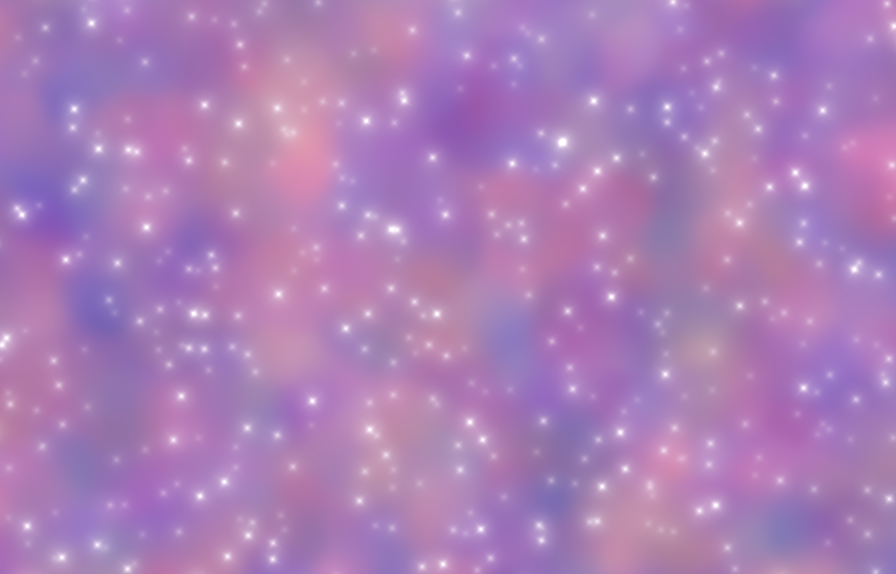
Give the GLSL for this background, as a WebGL 1 fragment shader.

```glsl
precision highp float;

uniform vec2 u_resolution;

// Colour clouds: base tone and the three directions in which cells vary
const vec3 BASE_COLOR = vec3(0.650, 0.466, 0.700);
const vec3 WARM_AXIS = vec3(0.30, 0.06, -0.13);
const vec3 LIGHT_AXIS = vec3(0.15, 0.17, 0.12);
const vec3 MAGENTA_AXIS = vec3(0.07, -0.12, 0.05);
const float COARSE_CELLS = 8.5;  // cells per canvas height
const float FINE_CELLS = 14.5;
const float COARSE_GAIN = 0.85;
const float FINE_GAIN = 0.55;
const float CLOUD_SHARPNESS = 2.6;

// Stars, sizes in canvas heights
const vec3 STAR_TINT = vec3(1.0, 0.93, 1.0);
const float STAR_CELLS = 13.0;
const float STAR_CHANCE = 0.44;
const float CLUSTERING = 0.36;
const float FAINTEST = 0.12;
const float BRIGHTEST = 0.72;
const float CORE_SIZE = 0.0048;
const float CORE_STRENGTH = 0.85;
const float HALO_SIZE = 0.0150;
const float HALO_STRENGTH = 0.38;
const float SPIKE_LENGTH = 0.009;
const float SPIKE_WIDTH = 0.0018;
const float SPIKE_STRENGTH = 0.25;

vec3 hash3(vec2 cell) {
  vec3 q = vec3(dot(cell, vec2(127.1, 311.7)),
                dot(cell, vec2(269.5, 183.3)),
                dot(cell, vec2(419.2, 371.9)));
  return fract(sin(q) * 43758.547);
}

float gaussian(float d, float size) {
  float t = d / size;
  return exp(-0.5 * t * t);
}

// Cellular noise whose cell values melt into each other
vec3 softCells(vec2 q) {
  vec2 home = floor(q);
  vec3 sum = vec3(0.0);
  float total = 0.0;
  for (int j = -2; j <= 2; j++) {
    for (int i = -2; i <= 2; i++) {
      vec2 cell = home + vec2(float(i), float(j));
      vec2 offset = q - cell - hash3(cell).xy;
      float weight = exp(-CLOUD_SHARPNESS * dot(offset, offset));
      sum += weight * (hash3(cell + 57.3) - 0.5);
      total += weight;
    }
  }
  return sum / total;
}

vec3 clouds(vec2 p) {
  vec3 mood = COARSE_GAIN * softCells(p * COARSE_CELLS)
            + FINE_GAIN * softCells(p * FINE_CELLS + 23.7);
  return BASE_COLOR + mood.x * WARM_AXIS + mood.y * LIGHT_AXIS
       + mood.z * MAGENTA_AXIS;
}

// Layered sines, about -1 to 1, that gather the stars in groups
float clusterField(vec2 p) {
  return 0.4 * (sin(p.x * 17.0 + p.y * 6.0)
              + sin(p.y * 22.0 - p.x * 9.0 + 1.3)
              + sin(p.x * 33.0 + p.y * 25.0 + 2.1));
}

// Soft core, wide halo and four thin turned spikes
float star(vec2 offset, float angle) {
  float d = length(offset);
  float c = cos(angle);
  float s = sin(angle);
  vec2 r = abs(mat2(c, -s, s, c) * offset);
  float spikes = exp(-r.x / SPIKE_LENGTH) * gaussian(r.y, SPIKE_WIDTH)
               + exp(-r.y / SPIKE_LENGTH) * gaussian(r.x, SPIKE_WIDTH);
  return CORE_STRENGTH * gaussian(d, CORE_SIZE)
       + HALO_STRENGTH * gaussian(d, HALO_SIZE)
       + SPIKE_STRENGTH * spikes;
}

float starLayer(vec2 p, float seed) {
  vec2 q = p * STAR_CELLS + seed * vec2(0.37, 0.61);
  vec2 home = floor(q);
  float light = 0.0;
  for (int j = -1; j <= 1; j++) {
    for (int i = -1; i <= 1; i++) {
      vec2 cell = home + vec2(float(i), float(j));
      vec3 place = hash3(cell + seed * 31.7);
      vec3 look = hash3(cell + seed * 17.9 + 91.4);
      vec2 offset = (q - cell - place.xy) / STAR_CELLS;
      float chance = STAR_CHANCE + CLUSTERING * clusterField(p - offset);
      float brightness = mix(FAINTEST, BRIGHTEST, look.x * look.x);
      float angle = 0.6 + 0.5 * look.y;
      light += step(place.z, chance) * brightness * star(offset, angle);
    }
  }
  return light;
}

void main() {
  vec2 p = gl_FragCoord.xy / u_resolution.y;
  vec3 color = clouds(p);

  float light = 0.0;
  for (int k = 1; k <= 3; k++) {
    light += starLayer(p, float(k));
  }

  // Screen blend keeps the bright groups from clipping
  vec3 glow = min(light * STAR_TINT, 1.0);
  color = 1.0 - (1.0 - color) * (1.0 - glow);
  gl_FragColor = vec4(color, 1.0);
}
```
